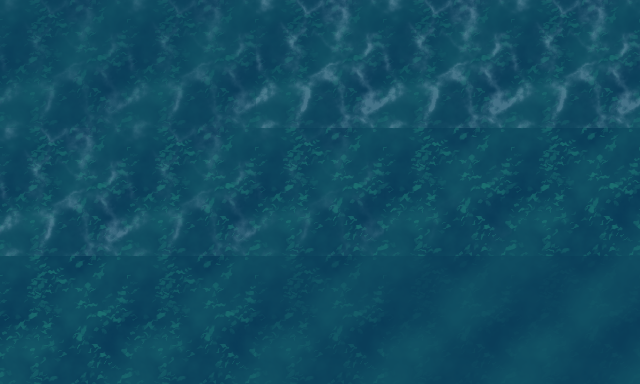
This texture is drawn by a WebGL 1 fragment shader. Its source:

```glsl
precision highp float;
// Sheet of 5 x 3 sea water tiles: pale caustic veins fade out, green flecks rise and then sink.

uniform vec2 u_resolution;

const float TAU = 6.28318;

vec2 hash2(vec2 p) {
  vec3 q = fract(p.xyx * vec3(0.1031, 0.1030, 0.0973));
  q += dot(q, q.yzx + 33.33);
  return fract((q.xx + q.yz) * q.zy);
}

float cornerSlope(vec2 cell, vec2 offset, float period, float seed) {
  float angle = TAU * hash2(mod(cell, period) + seed).x;
  return dot(vec2(cos(angle), sin(angle)), offset);
}

// Gradient noise that wraps after "period" cells
float gradientNoise(vec2 p, float period, float seed) {
  vec2 i = floor(p), f = fract(p);
  vec2 w = f * f * f * (f * (f * 6.0 - 15.0) + 10.0);
  vec2 e = vec2(1.0, 0.0);
  float low = mix(cornerSlope(i, f, period, seed),
                  cornerSlope(i + e, f - e, period, seed), w.x);
  float high = mix(cornerSlope(i + e.yx, f - e.yx, period, seed),
                   cornerSlope(i + 1.0, f - 1.0, period, seed), w.x);
  return mix(low, high, w.y);
}

float fbm(vec2 p, float period, float seed) {
  float sum = 0.0, amplitude = 1.0;
  for (int i = 0; i < 4; i++) {
    sum += amplitude * gradientNoise(p * period, period, seed);
    period *= 2.0;
    seed += 17.0;
    amplitude *= 0.5;
  }
  return sum;
}

// Fuzzy light web along the borders of warped cells
float caustics(vec2 p) {
  vec2 bend = vec2(gradientNoise(p * 4.0, 4.0, 11.0), gradientNoise(p * 4.0, 4.0, 43.0));
  vec2 ripple = vec2(fbm(p, 11.0, 13.0), fbm(p, 11.0, 47.0));
  vec2 q = (p + 0.16 * bend + 0.035 * ripple) * 3.0;
  vec2 home = floor(q);
  float nearest = 9.0, second = 9.0;
  for (int y = -1; y <= 1; y++) {
    for (int x = -1; x <= 1; x++) {
      vec2 cell = home + vec2(x, y);
      float d = length(cell + 0.1 + 0.8 * hash2(mod(cell, 3.0) + 71.0) - q);
      second = min(second, max(nearest, d));
      nearest = min(nearest, d);
    }
  }
  float edge = second - nearest;
  float web = 0.65 * exp(-edge * edge * 45.0) + 0.5 * exp(-edge * 4.0);
  float patches = smoothstep(-0.4, 0.4, fbm(p, 3.0, 29.0));
  float fibres = 0.9 + 0.9 * fbm(p, 14.0, 53.0);
  return web * patches * fibres;
}

// Clustered slanted dashes with ragged edges, "count" cells across a tile
float flecks(vec2 p, float count, float seed) {
  vec2 rough = vec2(gradientNoise(p * 34.0, 34.0, 5.0), gradientNoise(p * 34.0, 34.0, 61.0));
  vec2 q = (p + 0.022 * rough) * count;
  vec2 home = floor(q);
  float cover = 0.0;
  for (int y = -1; y <= 1; y++) {
    for (int x = -1; x <= 1; x++) {
      vec2 cell = home + vec2(x, y);
      vec2 id = mod(cell, count);
      vec2 shape = hash2(id + seed), look = hash2(id + seed + 102.0);
      vec2 r = q - cell - hash2(id + seed + 206.0);
      float angle = 0.35 + 1.5 * (shape.x - 0.5);
      float c = cos(angle), s = sin(angle);
      r = vec2(c * r.x + s * r.y, c * r.y - s * r.x);
      float d = length(r / vec2(0.3 + 0.4 * shape.y, 0.12 + 0.17 * look.x));
      float cluster = gradientNoise(id / count * 5.0, 5.0, 83.0);
      float present = step(look.y, 0.38 + 1.5 * cluster);
      float body = 1.0 - smoothstep(0.5, 1.2, d);
      cover = max(cover, body * present * (0.25 + 0.75 * fract(shape.x * 7.0 + look.x)));
    }
  }
  return cover;
}

void main() {
  vec2 sheet = gl_FragCoord.xy / u_resolution * vec2(5.0, 3.0);
  vec2 p = fract(sheet);
  float frame = (2.0 - floor(sheet.y)) * 5.0 + floor(sheet.x);

  // Strengths over the run of frames
  float causticLevel = frame < 2.0 ? 0.35 + 0.15 * frame : 1.0 - smoothstep(3.0, 9.0, frame);
  float fleckLevel = mix(0.55, 0.95, smoothstep(1.0, 8.0, frame))
                   * (1.0 - 0.85 * smoothstep(10.0, 13.5, frame));

  // Deep water with a diagonal teal glow and mottled shade
  float mottle = fbm(p, 5.0, 19.0);
  float glow = 0.4 + 0.24 * cos(TAU * (p.x - p.y)) + 0.1 * (0.5 - p.y)
             + 0.35 * fbm(p, 2.0, 7.0) + (0.12 + 0.25 * fleckLevel) * mottle;
  vec3 color = mix(vec3(0.035, 0.235, 0.345), vec3(0.075, 0.345, 0.405), clamp(glow, 0.0, 1.0));

  // Large and small flecks within a faint green haze
  float haze = smoothstep(0.0, 0.6, gradientNoise(p * 5.0, 5.0, 83.0));
  float green = max(flecks(p, 13.0, 101.0), 0.75 * flecks(p, 21.0, 401.0));
  color = mix(color, vec3(0.13, 0.52, 0.48), fleckLevel * (0.62 * green + 0.1 * haze));

  color = mix(color, vec3(0.40, 0.56, 0.64), clamp(0.65 * causticLevel * caustics(p), 0.0, 0.6));
  gl_FragColor = vec4(color, 1.0);
}
```
